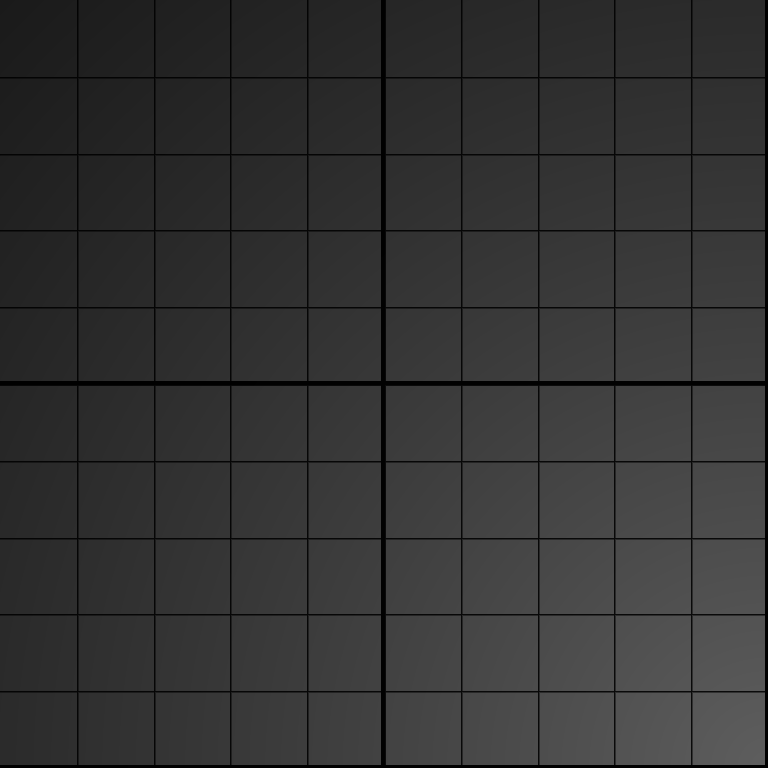
Give the GLSL for this pattern, as a WebGL 1 fragment shader.

```glsl
precision highp float;
// Dark ruled grid: thin cell lines and heavy block lines over a corner glow.

uniform vec2 u_resolution;

const float CELLS = 10.0;           // cells across and down
const float BLOCKS = 2.0;           // heavy blocks across and down
const float THIN_WIDTH = 0.00195;   // line widths, in canvas units
const float HEAVY_WIDTH = 0.0063;
const float HEAVY_OFFSET = -0.0039; // start of a heavy line from its block edge
const float THIN_OPACITY = 0.88;
const float HEAVY_OPACITY = 0.99;
const vec3 LINE_COLOR = vec3(0.0);
const vec2 GLOW_CENTER = vec2(1.0, 0.0);
const float GLOW_PEAK = 0.368;      // grey at the glow center
const float GLOW_SLOPE = 0.232;     // linear falloff with distance
const float GLOW_CURVE = 0.031;     // easing of the falloff

// Grey level of the background, fading away from the glow center.
float glow(vec2 uv) {
  float d = distance(uv, GLOW_CENTER);
  return GLOW_PEAK - GLOW_SLOPE * d + GLOW_CURVE * d * d;
}

// Coverage of the ruled line nearest to p along one axis.
// Line starts snap to the pixel grid so every line is equally crisp.
float ruledLine(float p, float count, float offset, float width, float size) {
  float index = floor(p * count + 0.5);
  float start = floor((index / count + offset) * size + 0.5);
  float thickness = max(width * size, 1.0);
  float pixel = p * size;
  float overlap = min(pixel + 0.5, start + thickness) - max(pixel - 0.5, start);
  return clamp(overlap, 0.0, 1.0) * step(0.5, index);
}

void main() {
  vec2 uv = gl_FragCoord.xy / u_resolution;
  vec2 p = vec2(uv.x, 1.0 - uv.y); // ruled from the upper left

  float thin = max(
    ruledLine(p.x, CELLS, 0.0, THIN_WIDTH, u_resolution.x),
    ruledLine(p.y, CELLS, 0.0, THIN_WIDTH, u_resolution.y));
  float heavy = max(
    ruledLine(p.x, BLOCKS, HEAVY_OFFSET, HEAVY_WIDTH, u_resolution.x),
    ruledLine(p.y, BLOCKS, HEAVY_OFFSET, HEAVY_WIDTH, u_resolution.y));

  vec3 color = vec3(glow(uv));
  color = mix(color, LINE_COLOR, max(thin * THIN_OPACITY, heavy * HEAVY_OPACITY));
  gl_FragColor = vec4(color, 1.0);
}
```
